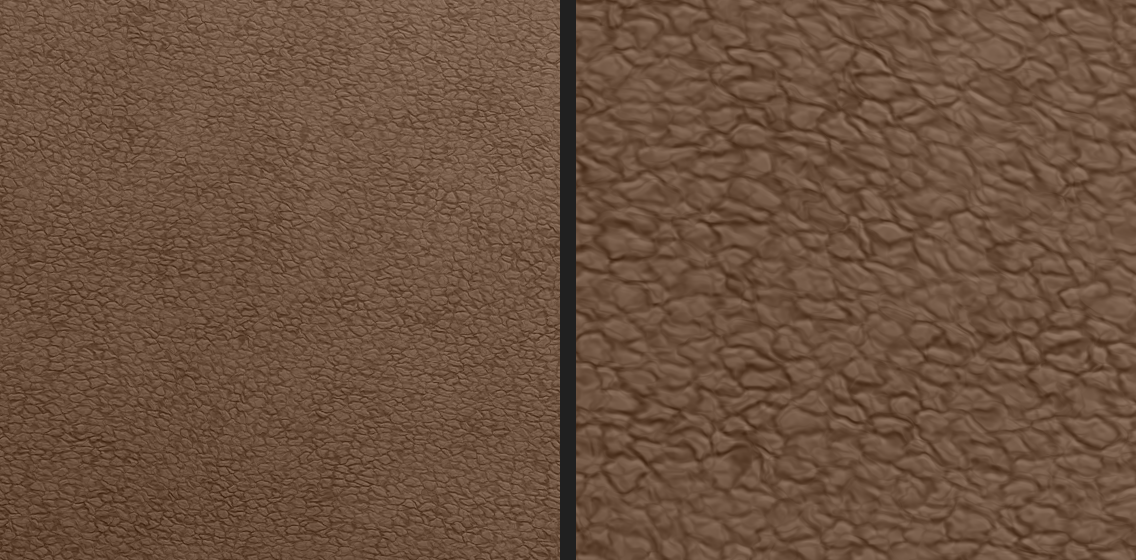
Left: the whole. Right: its middle third, enlarged.
Reproduce this texture procedurally as a Shadertoy shader.

```glsl
const vec3 BASE_BROWN = vec3(0.442, 0.336, 0.262);
const vec2 LIGHT_FALLOFF = vec2(0.040, 0.062);  // brighter to the upper right
const vec2 PEBBLE_COUNT = vec2(46.0, 74.0);     // pebbles across and up the canvas
const float GRAIN_TILT = 0.20;                  // creases fall to the right, radians
const float WRINKLE_SCALE = 1.9;
const float WRINKLE_DEPTH = 0.36;
const float MEAN_HEIGHT = -0.40;
const float CREASE_CONTRAST = 0.088;
const float RELIEF_CONTRAST = 0.062;
const float RELIEF_STEP = 0.003;
const float PORE_CONTRAST = 0.035;

vec2 hash2(vec2 p) {
    vec3 q = fract(vec3(p.xyx) * vec3(0.1031, 0.1030, 0.0973));
    q += dot(q, q.yzx + 33.33);
    return fract((q.xx + q.yz) * q.zy);
}

float noise(vec2 p) {
    vec2 i = floor(p), f = fract(p);
    f = f * f * (3.0 - 2.0 * f);
    float low = mix(hash2(i).x, hash2(i + vec2(1, 0)).x, f.x);
    float high = mix(hash2(i + vec2(0, 1)).x, hash2(i + vec2(1, 1)).x, f.x);
    return mix(low, high, f.y);
}

vec2 noise2(vec2 p) {
    return vec2(noise(p), noise(p + 57.3)) - 0.5;
}

// Gap between the two nearest cell centres: zero along the creases
float creaseGap(vec2 p) {
    vec2 cell = floor(p), f = fract(p);
    float nearest = 8.0, second = 8.0;
    for (int y = -1; y <= 1; y++)
    for (int x = -1; x <= 1; x++) {
        vec2 offset = vec2(x, y);
        float d = length(offset + 0.1 + 0.8 * hash2(cell + offset + 100.0) - f);
        second = min(second, max(nearest, d));
        nearest = min(nearest, d);
    }
    return second - nearest;
}

// Pebbled surface: zero on the domes, negative in the creases
float leatherHeight(vec2 uv) {
    float c = cos(GRAIN_TILT), s = sin(GRAIN_TILT);
    vec2 p = uv + 0.035 * noise2(uv * 4.0 + 9.0);
    p = vec2(p.x * c - p.y * s, p.x * s + p.y * c) * PEBBLE_COUNT;
    p += 0.55 * noise2(p * 1.3) + 0.22 * noise2(p * 3.7);

    float depth = mix(0.45, 1.15, noise(p * 0.7 + 31.0));
    float pebble = smoothstep(0.0, 0.45, creaseGap(p));
    float wrinkle = smoothstep(0.0, 0.5, creaseGap(p * WRINKLE_SCALE + 17.0));
    return depth * (pebble - 1.0) + WRINKLE_DEPTH * (wrinkle - 1.0);
}

void mainImage(out vec4 fragColor, in vec2 fragCoord) {
    vec2 uv = fragCoord / iResolution.y;

    // Dark creases, with slopes lit from above
    float height = leatherHeight(uv);
    float above = leatherHeight(uv + RELIEF_STEP * vec2(0.3, 0.95));
    float tone = CREASE_CONTRAST * (height - MEAN_HEIGHT);
    tone += RELIEF_CONTRAST * (height - above);

    // Fine pores and broad lighting
    tone += PORE_CONTRAST * (noise(uv * 260.0) - 0.5);
    tone += 0.02 * (noise(uv * 9.0 + 4.0) - 0.5);
    tone += dot(uv - 0.5, LIGHT_FALLOFF);

    fragColor = vec4(clamp(BASE_BROWN + tone, 0.0, 1.0), 1.0);
}
```
